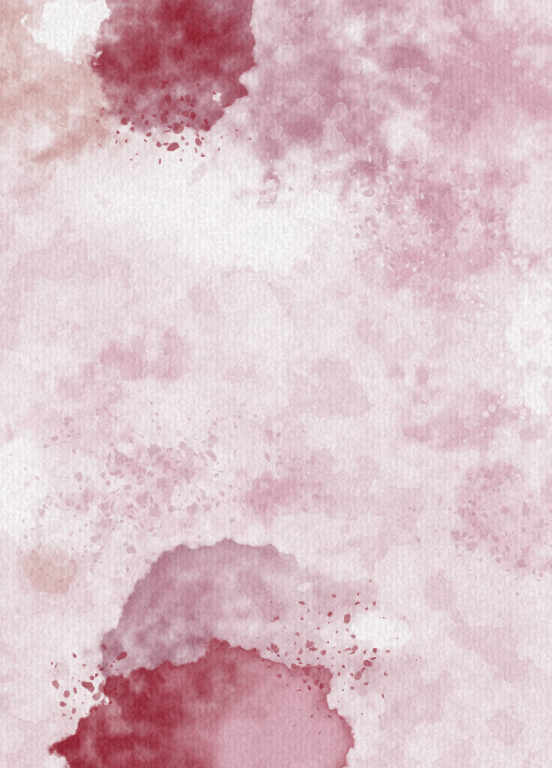
Give the GLSL for this background, as a Shadertoy shader.

```glsl
// Watercolour paper: rose, mauve and crimson washes bloom over pale pink.
// Noise-torn ellipses form the stains, thresholded noise the watermarks,
// jittered grids the droplets; ribs and grain add the paper.

const vec3 PALE = vec3(.925, .893, .900), BLUSH = vec3(.885, .808, .830);
const vec3 WHITE = vec3(.950, .942, .947), PEACH = vec3(.820, .665, .650);
const vec3 ROSE = vec3(.835, .655, .710), MAUVE = vec3(.725, .510, .580);
const vec3 PLUM = vec3(.550, .290, .370), CRIMSON = vec3(.580, .160, .220);

// Diluted rose patches: centre, radius
const vec4 PATCHES[8] = vec4[8](
    vec4(.56, .88, .16, .16), vec4(.56, .69, .10, .08), vec4(.10, .45, .08, .06),
    vec4(.20, .55, .06, .04), vec4(.60, .46, .08, .05), vec4(.68, .32, .07, .05),
    vec4(.26, .35, .12, .05), vec4(.60, .83, .10, .12));

float hash(vec2 p) {
    vec3 q = fract(p.xyx * .1031);
    q += dot(q, q.yzx + 33.33);
    return fract((q.x + q.y) * q.z);
}

float noise(vec2 p) {
    vec2 i = floor(p), f = fract(p);
    f = f * f * (3. - 2. * f);
    return mix(mix(hash(i), hash(i + vec2(1, 0)), f.x),
               mix(hash(i + vec2(0, 1)), hash(i + 1.), f.x), f.y);
}

// Fractal noise centred on zero
float fbm(vec2 p) {
    float sum = -.5, amp = .52;
    for (int i = 0; i < 5; i++) {
        sum += amp * noise(p);
        p = mat2(1.6, 1.2, -1.2, 1.6) * p + 17.3;
        amp *= .5;
    }
    return sum;
}

// Depth inside an ellipse (centre, radius); q.z tears its border
float depth(vec3 q, vec4 area) {
    return 1. + q.z - length((q.xy - area.xy) / area.zw);
}

float wash(vec3 q, vec4 area, float soft) {
    return smoothstep(-soft, soft, depth(q, area));
}

// Pigment gathered just inside the border
float rim(vec3 q, vec4 area) {
    float d = depth(q, area);
    return smoothstep(-.01, .025, d) * exp(-max(d, 0.) / .07);
}

// Droplets in three sizes, growing with local density
float spatter(vec2 p, float density) {
    float sum = 0., scale = 34.;
    for (int i = 0; i < 3; i++) {
        vec2 g = mat2(.8, .6, -.6, .8) * (p + float(i) * .37) * scale;
        vec2 id = floor(g);
        vec2 jitter = vec2(hash(id + 3.1), hash(id + 8.7)) - .5;
        float size = .36 * sqrt(max(density - hash(id + 21.4), 0.));
        float d = length(fract(g) - .5 - .35 * jitter) - size;
        float blur = .7 * scale / iResolution.y + .02;
        sum = max(sum, smoothstep(blur, -blur, d) * step(.03, size) * (.6 + .4 * hash(id)));
        scale *= 1.6;
    }
    return sum;
}

// Flat translucent patch with a crisp dried border
float watermark(float d) {
    return smoothstep(-.012, .012, d) * (.55 + .45 * exp(-max(d, 0.) * 25.));
}

void mainImage(out vec4 fragColor, in vec2 fragCoord) {
    vec2 p = fragCoord / iResolution.xy * vec2(.72, 1);
    vec2 wobble = vec2(fbm(p * 13.), fbm(p * 13. + 41.));
    vec2 ripple = vec2(fbm(p * 48. + 9.), fbm(p * 48. + 63.));
    float blot = fbm(p * 8. + 5.), mid = fbm(p * 23. + 31.), fine = fbm(p * 60. + 70.);
    vec3 torn = vec3(p + .08 * wobble + .02 * ripple, 1.1 * mid + .7 * fine);
    vec3 calm = vec3(p + .035 * wobble + .012 * ripple, .12 * fine);
    float ink = clamp(.72 + 1.2 * blot + .8 * mid + .9 * fine, .1, 1.25);

    // Mottled ground with unpainted openings
    vec3 col = mix(PALE, BLUSH, clamp(.45 + 1.1 * blot + .7 * mid + .8 * fine, 0., 1.));
    float open = wash(torn, vec4(.25, .735, .14, .07), .5);
    open = max(open, wash(torn, vec4(.32, .68, .09, .035), .15));
    open = max(open, wash(torn, vec4(.41, .72, .06, .03), .12));
    open = max(open, wash(torn, vec4(0, .39, .07, .09), .3));
    open = max(open, wash(torn, vec4(.71, .55, .05, .07), .15));
    col = mix(col, WHITE, .85 * open);

    // Broad diluted washes
    for (int i = 0; i < 8; i++)
        col = mix(col, ROSE, .5 * ink * wash(torn, PATCHES[i], .3));
    col = mix(col, PEACH, .85 * ink * wash(torn, vec4(.06, .92, .14, .11), .3));
    col = mix(col, MAUVE, .75 * ink * wash(torn, vec4(.42, .92, .13, .16), .5));
    col = mix(col, PEACH, .45 * ink * wash(calm, vec4(.06, .26, .035, .03), .08));

    // Dried watermarks, dark and light
    col *= 1. - vec3(.03, .07, .06) * watermark(mid + .4 * blot - .09);
    col = mix(col, WHITE, .35 * watermark(fbm(p * 30. + 88.) - .4 * blot - .16));

    // Upper crimson bloom with a dark right border
    vec4 bloom = vec4(.23, .97, .115, .125);
    vec3 t = vec3(torn.xy, .35 * torn.z);
    float top = ink * wash(t, bloom, .08);
    col = mix(col, mix(MAUVE, PLUM, .35), .85 * top);
    col = mix(col, CRIMSON, .8 * top * wash(torn, vec4(.22, .94, .1, .06), .8));
    col = mix(col, CRIMSON, .55 * rim(t, bloom) * smoothstep(.2, .32, p.x));
    col = mix(col, WHITE, .95 * wash(torn, vec4(.085, .97, .045, .045), .1));

    // Lower mauve hill, dissolving to the right
    vec4 hill = vec4(.3, .14, .16, .16);
    float fade = 1. - smoothstep(.3, .46, p.x);
    vec3 h = mix(torn, calm, fade);
    col = mix(col, MAUVE, (.3 + .5 * fade) * ink * wash(h, hill, .4 - .36 * fade));
    col = mix(col, PLUM, .5 * fade * rim(h, hill));
    col = mix(col, PLUM, .6 * ink * wash(torn, vec4(.21, .16, .06, .04), .6));

    // Lower crimson pool, rinsed to the right
    vec4 pool = vec4(.285, .02, .19, .13);
    t.z = .2 * torn.z;
    vec3 tint = mix(CRIMSON, ROSE, smoothstep(.14, .42, p.x + .4 * blot + .25 * mid));
    col = mix(col, tint, wash(t, pool, .035) * min(ink + .15, 1.));
    col = mix(col, CRIMSON, .65 * rim(t, pool));
    col = mix(col, WHITE, .75 * wash(torn, vec4(.49, .16, .04, .03), .15));

    // Flung droplets
    vec3 f = vec3(p, 1.5 * mid);
    vec2 s = p + .02 * wobble + .016 * ripple;
    float red = max(wash(f, vec4(.22, .84, .07, .035), 1.), wash(f, vec4(.13, .11, .05, .04), 1.));
    red = max(red, .9 * wash(f, vec4(.41, .14, .08, .06), 1.));
    float pink = max(wash(f, vec4(.54, .73, .11, .06), 1.), wash(f, vec4(.65, .31, .07, .07), 1.));
    pink = max(pink, wash(f, vec4(.2, .37, .14, .09), 1.));
    float pale = max(wash(f, vec4(.36, .71, .14, .06), 1.), wash(f, vec4(.68, .55, .06, .1), 1.));
    col = mix(col, CRIMSON, .7 * spatter(s, .7 * red));
    col = mix(col, MAUVE, .42 * spatter(s + .53, .7 * pink));
    col = mix(col, WHITE, .7 * spatter(s + .81, .8 * pale));

    // Ribbed paper and grain
    float rib = cos(6.2832 * (p.x * 128. + .45 * noise(p * vec2(50, 130))));
    col += .012 * rib + .065 * (noise(p * vec2(430, 330)) - .5);
    fragColor = vec4(clamp(col, 0., 1.), 1);
}
```
